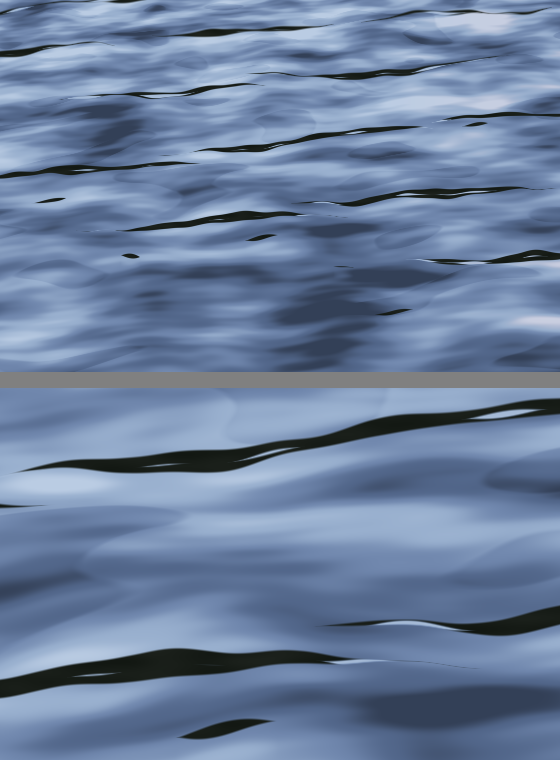
Top, the full canvas; bottom, a detail of the centre.
Give the GLSL for this texture, as a Shadertoy shader.

```glsl
// Rippled blue water in perspective, crossed by thin dark reflections.

float hash(vec2 p) {
    return fract(sin(dot(p, vec2(127.1, 311.7))) * 43758.5453);
}

// Dot product of a random unit gradient with the offset from its corner
float corner(vec2 cell, vec2 offset) {
    float angle = 6.2832 * hash(cell);
    return dot(vec2(cos(angle), sin(angle)), offset);
}

float noise(vec2 p) {
    vec2 i = floor(p), f = fract(p);
    vec2 u = f * f * f * (f * (f * 6.0 - 15.0) + 10.0);
    vec2 e = vec2(1.0, 0.0);
    return mix(mix(corner(i, f), corner(i + e, f - e), u.x),
               mix(corner(i + e.yx, f - e.yx), corner(i + 1.0, f - 1.0), u.x), u.y);
}

// Brightness of the reflected sky, from broad swells down to fine ripples
float skyLight(vec2 p) {
    float depth = 1.6 - p.y + 0.08 * p.x;
    vec2 w = vec2((p.x - 0.75) / depth, -log(depth));
    w.y += 0.022 * noise(w * vec2(5.0, 9.0) + 3.7);
    float light = 0.5 + 0.3 * (p.y - 0.45);
    light += 0.32 * noise(w * vec2(1.5, 6.0) + 11.3);
    light += 0.85 * noise(w * vec2(3.4, 16.0) + 5.1);
    light += 0.45 * noise(w * vec2(6.5, 33.0) + 27.9);
    light += 0.22 * noise(w * vec2(13.0, 75.0) + 41.2);
    // Flat, softly outlined dark patches on the wave faces
    float patches = noise(w * vec2(4.2, 19.0) + 63.4);
    return light - 0.13 * smoothstep(0.22, 0.27, patches);
}

vec3 waterColor(float light) {
    vec3 color = mix(vec3(0.20, 0.25, 0.34), vec3(0.32, 0.40, 0.54), smoothstep(-0.05, 0.25, light));
    color = mix(color, vec3(0.44, 0.53, 0.68), smoothstep(0.22, 0.55, light));
    color = mix(color, vec3(0.60, 0.69, 0.81), smoothstep(0.50, 0.85, light));
    return mix(color, vec3(0.73, 0.80, 0.89), smoothstep(0.82, 1.15, light));
}

void mainImage(out vec4 fragColor, in vec2 fragCoord) {
    vec2 p = fragCoord / iResolution.y;
    float light = skyLight(p);
    float blur = max(mix(0.0013, 0.0035, smoothstep(0.6, 1.0, p.y)), 0.7 / iResolution.y);
    float dark = 0.0;

    // Twelve long reflections in receding rows, then scattered specks
    for (int n = 0; n < 18; n++) {
        float id = float(n);
        bool speck = n >= 12;
        float random = hash(vec2(id, 4.7));
        vec2 center = vec2(1.5 * fract(id * 0.618 + 0.2), 0.99 - 0.67 * pow(id / 11.0, 1.3));
        float halfLength = 0.17 + 0.25 * random;
        float thickness = mix(1.15, 0.75, center.y);
        if (speck) {
            center.y = 0.08 + 0.65 * hash(vec2(id, 9.2));
            halfLength = 0.025 + 0.03 * random;
            thickness = 0.5;
        }

        // Wavering, slightly rising centre line with tapered ends
        float dx = p.x - center.x;
        float seed = id * 7.3 + 0.4;
        float dy = p.y - center.y - 0.07 * dx;
        dy -= 0.032 * noise(vec2(p.x * 4.0, seed)) + 0.008 * noise(vec2(p.x * 13.0, seed + 2.3));
        float taper = max(1.0 - pow(dx / halfLength, 2.0), 0.0);
        float halfWidth = thickness * taper * (0.0095 + 0.015 * noise(vec2(p.x * 8.0, seed + 4.1))) - 0.001;
        float streak = smoothstep(blur, -blur, abs(dy) - halfWidth) * step(0.001, taper);

        // Slivers of bright sky inside the long reflections
        float gapWidth = 0.016 * (noise(vec2(p.x * 9.0, seed + 8.6)) - 0.12);
        float gap = smoothstep(blur, -blur, abs(dy + 0.002) - gapWidth);
        if (speck) gap = 0.0;
        dark = max(dark, streak * (1.0 - gap));
        light = mix(light, 0.95, streak * gap);

        // Pale crest just below each reflection
        float crest = exp(-pow((dy + 0.021) / 0.011, 2.0));
        light += 0.20 * thickness * taper * crest;
    }

    vec3 color = waterColor(light);
    // Faint warm cloud light at the right
    float warm = smoothstep(0.95, 1.5, p.x) * smoothstep(0.75, 1.05, light);
    color += warm * vec3(0.06, 0.01, -0.01);

    vec3 reflection = vec3(0.09, 0.11, 0.09) + 0.04 * noise(p * vec2(18.0, 70.0));
    fragColor = vec4(mix(color, reflection, dark), 1.0);
}
```
